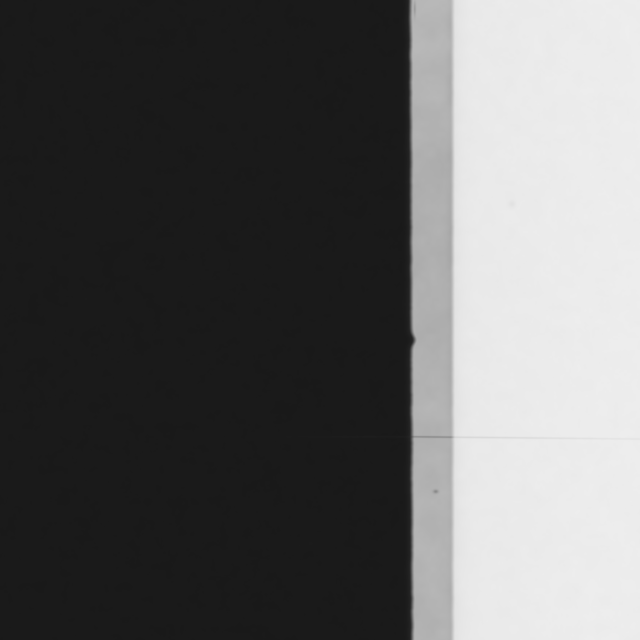
This background is drawn by a three.js fragment shader. Its source:

```glsl
varying vec2 vUv;

const vec3 INK = vec3(0.101);
const vec3 STRIP = vec3(0.700);
const vec3 PAPER_SHADE = vec3(0.865);
const vec3 PAPER = vec3(0.922);

float hash(vec2 p) {
  vec3 q = fract(vec3(p.xyx) * 0.1031);
  q += dot(q, q.yzx + 33.33);
  return fract((q.x + q.y) * q.z);
}

float valueNoise(vec2 p) {
  vec2 cell = floor(p);
  vec2 f = fract(p);
  f = f * f * (3.0 - 2.0 * f);
  float low = mix(hash(cell), hash(cell + vec2(1.0, 0.0)), f.x);
  float high = mix(hash(cell + vec2(0.0, 1.0)), hash(cell + vec2(1.0)), f.x);
  return mix(low, high, f.y);
}

// Layered noise centred on zero
float grain(vec2 p, float scale) {
  float sum = 0.0;
  float weight = 0.5;
  for (int i = 0; i < 3; i++) {
    sum += weight * (valueNoise(p * scale) - 0.5);
    scale *= 2.1;
    weight *= 0.6;
  }
  return sum;
}

float softEdge(float x, float place, float width) {
  return smoothstep(place - width, place + width, x);
}

float bell(float d, float width) {
  float t = d / width;
  return exp(-t * t);
}

float speck(vec2 p, vec2 centre, vec2 size) {
  vec2 d = (p - centre) / size;
  return exp(-dot(d, d));
}

void main() {
  vec2 p = vUv;

  // Slightly tilted, uneven borders of the strip
  float wobble = 0.0016 * grain(vec2(2.0, p.y), 45.0);
  float nick = 0.005 * bell(p.y - 0.469, 0.009);
  float inkBorder = mix(0.6445, 0.6415, p.y) + wobble + nick;
  float paperBorder = 0.7075 + 0.5 * wobble;
  float onStrip = softEdge(p.x, inkBorder, 0.0045);
  float onPaper = softEdge(p.x, paperBorder, 0.0045);

  // Dark field with a faint glow beside the strip
  vec3 ink = INK + 0.007 * grain(p, 60.0);
  ink += 0.05 * bell(min(p.x - inkBorder, 0.0), 0.007);

  // Grey strip, a little darker above its middle
  vec3 strip = STRIP + 0.018 * softEdge(p.y, 0.92, 0.12);
  strip -= 0.016 * bell(p.y - 0.6, 0.17);
  strip += 0.045 * grain(p + 3.0, 28.0);
  strip -= 0.025 * bell(p.x - paperBorder, 0.008);

  // Pale field brightening away from the strip
  float away = max(p.x - paperBorder, 0.0);
  vec3 paper = mix(PAPER, PAPER_SHADE, 0.65 * exp(-away / 0.012));
  paper += 0.012 * (smoothstep(0.7, 1.0, p.x) - 0.6);
  paper += 0.014 * grain(p + 7.0, 50.0);

  vec3 color = mix(mix(ink, strip, onStrip), paper, onPaper);

  // Fine horizontal crease
  float creaseY = 0.3175 - 0.010 * max(p.x - 0.65, 0.0);
  float crease = bell(p.y - creaseY, 0.0016);
  float creaseDepth = mix(0.13, 0.06, onPaper) * mix(1.0, 0.5, smoothstep(0.75, 1.0, p.x));
  color -= crease * creaseDepth * onStrip;
  color += 0.012 * crease * (1.0 - onStrip) * smoothstep(0.4, 0.6, p.x);

  // Small blemishes
  color -= 0.16 * speck(p, vec2(0.681, 0.232), vec2(0.004, 0.003));
  color -= 0.035 * speck(p, vec2(0.800, 0.681), vec2(0.006));
  color -= 0.10 * speck(p, vec2(0.648, 0.986), vec2(0.002, 0.012)) * onStrip;

  gl_FragColor = vec4(clamp(color, 0.0, 1.0), 1.0);
}
```
